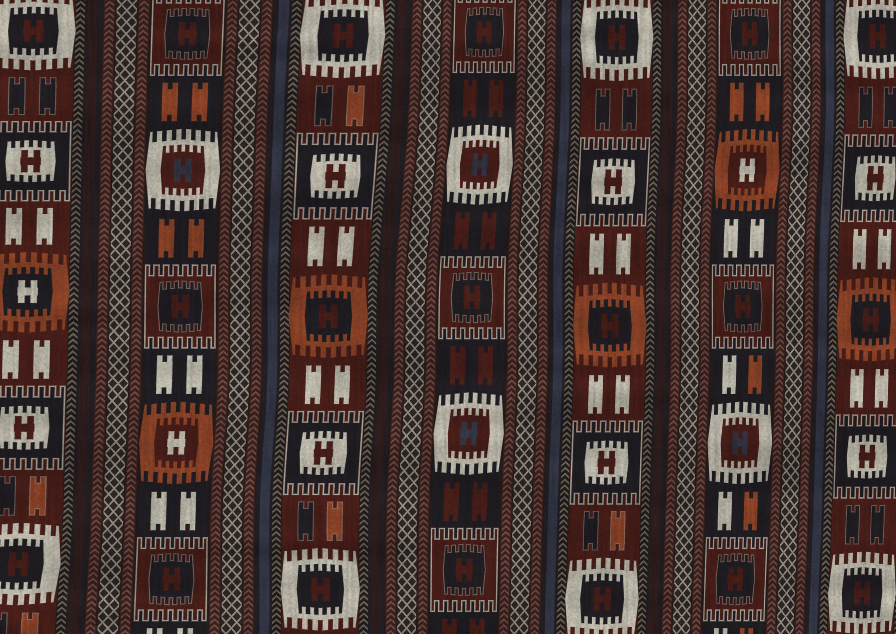
This pattern is drawn by a WebGL 1 fragment shader. Its source:

```glsl
precision highp float;
// Flat-woven rug: seven columns of toothed medallions between braided and latticed stripes.
uniform vec2 u_resolution;

#define HEIGHT 544.0      // canvas height in weave units
#define COLUMN 121.0      // nominal column width
#define ROW 117.0         // medallion spacing
#define MIDDLE_ROW 281.0  // height of the middle medallions
#define LEAN 0.03         // sideways drift of the columns
#define BEND 9.0          // sideways pull in the upper centre
#define WEAR 0.25         // strength of fading and grain
#define NAVY vec3(0.118, 0.107, 0.125)
#define RED vec3(0.26, 0.108, 0.09)
#define ORANGE vec3(0.51, 0.245, 0.145)
#define IVORY vec3(0.68, 0.665, 0.615)
#define BLUE vec3(0.185, 0.195, 0.25)

float hash(vec2 p) {
  vec3 q = fract(vec3(p.xyx) * 0.1031);
  q += dot(q, q.yzx + 33.33);
  return fract((q.x + q.y) * q.z);
}

float noise(vec2 p) {
  vec2 i = floor(p), f = fract(p);
  f = f * f * (3.0 - 2.0 * f);
  return mix(mix(hash(i), hash(i + vec2(1.0, 0.0)), f.x),
             mix(hash(i + vec2(0.0, 1.0)), hash(i + 1.0), f.x), f.y);
}

float pixelSize() { return HEIGHT / u_resolution.y; }

float fill(float d) { return 1.0 - smoothstep(-0.65, 0.65, d / pixelSize()); }

float band(float x, float a, float b) { return fill(abs(x - 0.5 * (a + b)) - 0.5 * (b - a)); }

// Distance to a barrel-sided block with combs along its top and bottom
float comb(vec2 p, vec2 halfSize, float pitch, float tooth, float bulge) {
  vec2 a = abs(p);
  float side = a.x - halfSize.x + bulge * a.y;
  float top = a.y + bulge * a.x - halfSize.y;
  float teeth = abs(fract(p.x / pitch) - 0.5) * pitch - pitch * 0.27;
  return min(max(side, top + tooth), max(max(side, top), teeth));
}

// Slanted stitches, leaning opposite ways on the two halves of a braid
float braid(float x, float y) {
  float slant = abs(fract((y + abs(x) * 0.9) / 5.0) - 0.5) * 5.0;
  return fill(slant - 1.0) * fill(abs(x) - 3.6);
}

float lattice(float x, float y) {
  vec2 g = abs(fract(vec2(x + y * 0.85, x - y * 0.85) / 8.5) - 0.5) * 8.5;
  return fill(min(g.x, g.y) - 0.95);
}

vec3 stripes(float s, float y) {
  float t = abs(s);
  vec3 c = mix(NAVY, RED, fill(89.0 - t));
  c = mix(c, vec3(0.125, 0.105, 0.10), band(t, 28.5, 89.0));
  // Red braids on both sides of the lattice
  c = mix(c, vec3(0.23, 0.115, 0.105), band(t, 30.5, 39.5) + band(t, 57.5, 66.5));
  float ticks = braid(t - 35.0, y) + braid(t - 62.0, y);
  c = mix(c, vec3(0.43, 0.33, 0.30), ticks * 0.75);
  float net = band(t, 40.5, 56.5);
  c = mix(c, vec3(0.16, 0.14, 0.13), net);
  c = mix(c, vec3(0.53, 0.50, 0.46), lattice(t - 48.5, y) * net);
  // Plain bands: blue to the right, maroon to the left
  vec3 plain = s > 0.0 ? BLUE : vec3(0.17, 0.105, 0.105);
  c = mix(c, NAVY * 1.05, band(t, 67.5, 81.0));
  c = mix(c, plain, band(t, 71.0, 79.0));
  // Pale braid beside the red ground
  return mix(c, vec3(0.43, 0.40, 0.36), braid(t - 84.8, y) * 0.85);
}

vec3 medallion(vec3 c, vec2 p, float col, float row, bool redGround) {
  bool outlined = redGround ? mod(row, 2.0) > 0.5 : mod(row, 2.0) < 0.5;
  bool isOrange = redGround ? row == 2.0 : row == (col + 1.0) * 0.5;
  vec3 outer = outlined ? (redGround ? NAVY : RED) : (isOrange ? ORANGE : IVORY);
  vec3 inner = redGround ? (outlined ? IVORY : NAVY) : (outlined ? NAVY : RED);
  vec3 heart = redGround ? (isOrange && col == 0.0 ? IVORY : RED)
                         : (outlined ? RED : (isOrange ? IVORY : BLUE));
  p.x /= redGround ? 1.06 : 0.97;
  float innerHeight = outlined && redGround ? 19.0 : 22.0;
  float dOuter = comb(p, vec2(outlined ? 29.0 : 31.0, 35.5), 8.0, 9.0, outlined ? 0.0 : 0.1);
  float dInner = comb(p, vec2(18.5, innerHeight), 6.5, 6.0, 0.08);
  float dHeart = comb(p, vec2(7.5, 10.0), 9.0, 6.5, 0.0);
  c = mix(c, outer, fill(dOuter));
  if (outlined) c = mix(c, IVORY, fill(abs(dOuter) - 0.6) * 0.85);
  c = mix(c, inner, fill(dInner));
  if (outlined && !redGround) c = mix(c, IVORY, fill(abs(dInner) - 0.4) * 0.5);
  return mix(c, heart, fill(dHeart));
}

// Pair of forked bars in the gap between medallions
vec3 forkedBars(vec3 c, vec2 p, float col, float gap, bool redGround) {
  bool right = p.x > 0.0;
  bool middle = abs(gap - 1.5) < 1.0;
  bool orangeLeft = gap > 1.5 + col * 0.25;
  bool orangeHere = orangeLeft || (right && col > 4.0 && gap < 1.5);
  vec3 ink = orangeHere ? ORANGE : IVORY;
  if (col == 3.0) ink = RED * 1.05;
  if (redGround) ink = middle ? IVORY : (right && hash(vec2(col, gap) + 7.0) > 0.4 ? ORANGE : NAVY);
  float d = comb(vec2(abs(p.x) - 12.0, p.y), vec2(6.3, 16.5), 8.0, 5.5, 0.0);
  c = mix(c, ink, fill(d));
  if (redGround && !middle) c = mix(c, IVORY, fill(abs(d) - 0.4) * 0.45);
  return c;
}

void main() {
  vec2 p = gl_FragCoord.xy * pixelSize();
  // Hand-woven drift, then columns that narrow toward the right
  float pull = (p.x - 345.0) / 90.0;
  float x = p.x - (p.y - 272.0) * LEAN - 4.0 * (noise(p / vec2(260.0, 110.0)) - 0.5);
  x -= BEND * exp(-pull * pull) * smoothstep(250.0, 470.0, p.y);
  float u = (134.0 - sqrt(17956.0 - 8.8 * (x - 22.0))) / 4.4;
  float col = floor(u + 0.5);
  bool redGround = mod(col, 2.0) < 0.5;
  vec3 c = stripes((mod(u, 2.0) - 1.0) * COLUMN, p.y);

  // Motifs: columns slip out of step, more so above the middle
  float slip = redGround ? -13.0 + 14.2 * col - 1.68 * col * col : 2.0 * (col - 3.0) * (col - 3.0) - 8.0;
  float y = p.y - MIDDLE_ROW + slip;
  if (y > 0.0) y /= 1.0 + 0.0035 * slip;
  y += 2.0 * ROW;
  float row = floor(y / ROW + 0.5), gap = floor(y / ROW);
  float mx = (u - col) * COLUMN;
  c = medallion(c, vec2(mx, y - row * ROW), col, row, redGround);
  c = forkedBars(c, vec2(mx, y - (gap + 0.5) * ROW), col, gap, redGround);

  // Dye bands, warp streaks and yarn grain
  float fade = 0.4 * noise(p * vec2(0.012, 0.07)) + 0.3 * noise(p * vec2(0.5, 0.03));
  fade += 0.3 * noise(p * 0.75);
  c *= 1.0 + WEAR * (fade - 0.5) * 2.0;
  gl_FragColor = vec4(clamp(c, 0.0, 1.0), 1.0);
}
```
